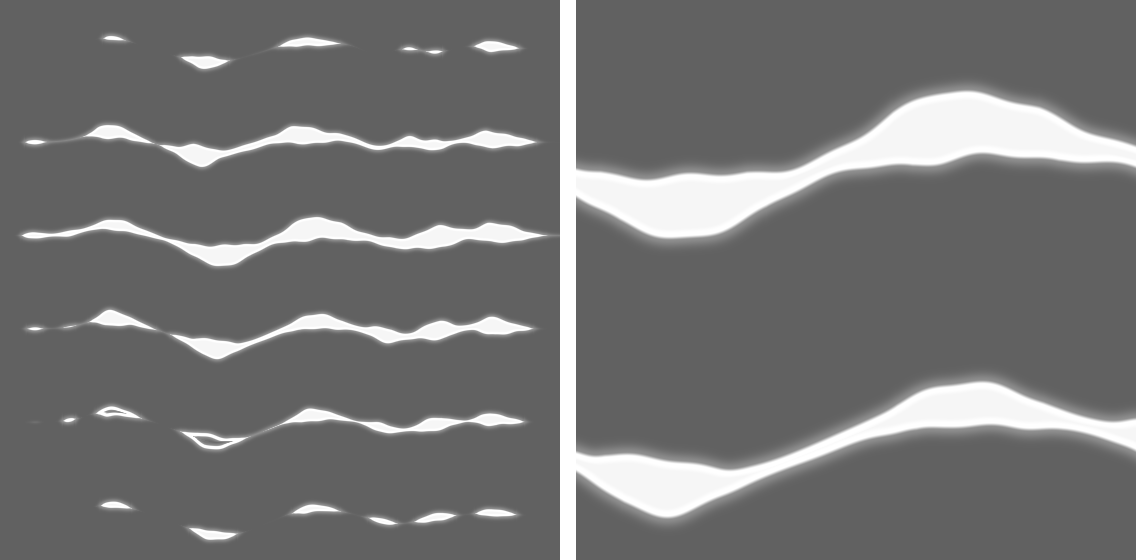
Left, the full canvas; right, a detail of the centre.
Write a WebGL 1 fragment shader that draws this texture.

```glsl
precision highp float;
// Six rows of pale, wavy streaks on flat grey, each an eroded slice of one form.
// Bell-shaped swells set a centre line and a thickness; per-row erosion breaks
// the streak into islands, and an approximate distance gives rim and halo.

uniform vec2 u_resolution;

#define SPAN 768.0          // design units across the canvas
#define ROWS 6.0
#define GROUND vec3(0.38)
#define FILL vec3(0.965)
#define RIM vec3(1.0)
#define FULL_BASE 6.0       // thread thickness of the fullest row
#define HALO 0.30
#define HALO_WIDTH 4.0
#define SHELL 4.6           // wall thickness of hollow islands
#define ROUGHNESS 1.3

// Bell with separate left and right widths.
float bell(float x, float c, float left, float right) {
  float t = (x - c) / (x < c ? left : right);
  return exp(-t * t);
}

float bell(float x, float c, float w) { return bell(x, c, w, w); }

// Layered sines with occasional cusps.
float wobble(float x, float seed) {
  return 0.9 * sin(x * 0.083 + seed * 2.3) + 0.6 * sin(x * 0.19 + seed * 4.1)
       + 0.9 * (0.5 - abs(sin(x * 0.047 + seed * 1.7)));
}

// Centre line, positive upward; upper rows swing less and ripple more.
float centreLine(float x, float q, float upper) {
  float drop = 3.0 - 15.0 * bell(q, 153.0, 45.0)
             + mix(28.0, 19.0, upper) * bell(q, 302.0, 62.0, 70.0)
             - 11.0 * bell(q, 432.0, 45.0)
             + mix(11.0, 5.0, upper) * bell(q, 548.0, 42.0)
             - 4.0 * bell(q, 672.0, 32.0);
  float ripple = cos(6.2832 * (x - 470.0) / 88.0) * bell(x, 540.0, 90.0);
  return -drop + 5.0 * upper * ripple;
}

// Thickness; level is the row's distance from the fullest row.
float thickness(float x, float q, float level, float upper) {
  float core = 1.0 - step(0.5, abs(level));
  float hollow = 1.0 - step(0.5, abs(level + 2.0));
  float top = step(1.5, level);
  float erosion = level < 0.0 ? -5.3 * level : 3.5 * level * level;
  float t = FULL_BASE - erosion;

  // Thin left side, tapered ends and one weak spot.
  t -= (4.0 + 8.0 * top) * (1.0 - smoothstep(60.0, 300.0, x));
  t -= 9.0 * (1.0 - smoothstep(15.0, 40.0, x) + smoothstep(690.0, 760.0, x));
  t -= 3.0 * bell(q, 226.0, 12.0);
  t += smoothstep(400.0, 560.0, x);

  // Swells from left to right.
  t += 6.0 * bell(q, 48.0, 14.0);
  t += (4.0 + 8.0 * hollow) * (1.0 - upper) * bell(q, 95.0, 14.0);
  t += (20.0 - 10.0 * core) * bell(q, 153.0, 22.0, 38.0);
  t += 23.0 * bell(q, 292.0 + 10.0 * core, 36.0);
  t += 4.0 * bell(q, 370.0, 26.0);
  t += (19.0 + 7.0 * core) * bell(q, 425.0, 28.0, 50.0);
  t += (15.0 * (1.0 - upper) - 11.0 * core) * bell(q, 525.0, 24.0);
  t += mix(20.0 + 3.0 * core, 10.0, upper)
     * bell(q, mix(597.0, 580.0, upper), 31.0);
  t += 18.0 * bell(q, 672.0, 22.0, 48.0);
  t += 4.0 * upper * cos(6.2832 * (x - 556.0) / 46.0) * bell(x, 580.0, 45.0);
  return t;
}

// Height above the streak's edge, negative inside.
float edgeHeight(vec2 p, float level) {
  float upper = step(0.5, level);
  float shift = upper * (26.0 - 10.0 * step(1.5, level));
  float q = p.x + shift * bell(p.x, 340.0, 130.0);
  float t = thickness(p.x, q, level, upper);
  float v = p.y - centreLine(p.x, q, upper);
  float halfWidth = 0.5 * (t < 0.0 ? 3.0 * t : t) + 0.7 * smoothstep(0.0, 3.0, t);

  // Upper and lower edges wander separately where the streak is thick.
  float seed = level * 1.9 + (v > 0.0 ? 0.0 : 5.3);
  float rough = ROUGHNESS * wobble(p.x, seed) * smoothstep(3.0, 14.0, t);
  return abs(v) - halfWidth - rough * smoothstep(0.0, 3.0, abs(v));
}

void main() {
  vec2 uv = gl_FragCoord.xy / u_resolution;
  float row = floor(uv.y * ROWS);
  float level = row - 3.0;
  vec2 p = vec2(uv.x, (fract(uv.y * ROWS) - 0.5) / ROWS) * SPAN;

  // Slope-corrected distance to the outline.
  float h = edgeHeight(p, level);
  float slope = edgeHeight(p + vec2(1.0, 0.0), level) - h;
  float d = h / sqrt(1.0 + min(slope * slope, 4.0));

  // Hollow islands on the left of one lower row.
  if (abs(level + 2.0) < 0.5 && p.x < 340.0) d = max(d, -d - SHELL);

  // Halo, white rim and slightly darker fill.
  float soft = max(1.0, 0.75 * SPAN / u_resolution.x);
  float ink = 1.0 - smoothstep(-soft, soft, d);
  float reach = max(d, 0.0) / HALO_WIDTH;
  vec3 colour = mix(GROUND, RIM, HALO * exp(-reach * reach));
  vec3 body = mix(RIM, FILL, smoothstep(2.0, 4.5, -d));
  gl_FragColor = vec4(mix(colour, body, ink), 1.0);
}
```
